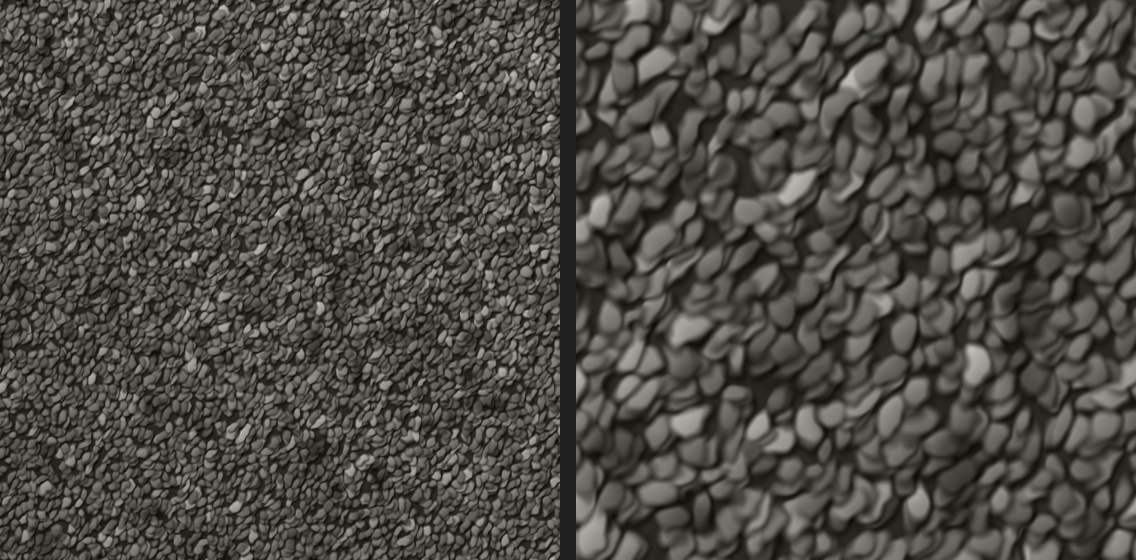
Left, the full canvas; right, a detail of the centre.
Reproduce this texture procedurally as a WebGL 2 fragment shader.

```glsl
#version 300 es
precision highp float;
// Coarse grey gravel: soft overlapping slanted grains with cast shadows, lit from the upper left.
uniform vec2 u_resolution;
out vec4 fragColor;

vec3 hash3(vec2 p) {
    vec3 q = fract(p.xyx * vec3(0.1031, 0.1030, 0.0973));
    q += dot(q, q.yxz + 33.33);
    return fract((q.xxy + q.yzz) * q.zyx);
}

// Smooth value noise, two channels
vec2 noise2(vec2 p) {
    vec2 cell = floor(p), f = fract(p);
    f = f * f * (3.0 - 2.0 * f);
    vec2 low = mix(hash3(cell).xy, hash3(cell + vec2(1, 0)).xy, f.x);
    vec2 high = mix(hash3(cell + vec2(0, 1)).xy, hash3(cell + vec2(1, 1)).xy, f.x);
    return mix(low, high, f.y);
}

// Length of an offset after squeezing it along an axis
float ovalDistance(vec2 offset, vec2 axis) {
    return length(offset - 0.3 * axis * dot(offset, axis));
}

// Grains piled from the lower right to the upper left, each shading those below it
float grains(vec2 p) {
    vec2 base = floor(p);
    float value = 0.15;
    for (int y = -2; y <= 2; y++) {
        for (int x = 2; x >= -2; x--) {
            vec2 cell = base + vec2(x, y);
            vec3 place = hash3(cell + 40.0);
            vec3 look = hash3(cell + 310.0);
            vec2 offset = p - cell - 0.5 - 0.9 * (place.xy - 0.5);
            vec2 axis = normalize(look.xy - 0.499);
            float pale = pow(look.z, 10.0);
            float radius = 0.34 + 0.23 * place.z + 0.14 * pale;

            float shadow = ovalDistance(offset - vec2(0.17, -0.13), axis);
            value *= 1.0 - 0.55 * (1.0 - smoothstep(radius - 0.15, radius + 0.25, shadow));

            float tone = 0.36 + 0.16 * look.z + 0.11 * pale;
            tone += 0.13 * dot(offset, vec2(-0.8, 0.6));
            float cover = 1.0 - smoothstep(radius - 0.2, radius + 0.15, ovalDistance(offset, axis));
            value = mix(value, tone, cover);
        }
    }
    return value;
}

void main() {
    vec2 uv = gl_FragCoord.xy / u_resolution.y;

    // Bend the layout slightly so grains vary in outline and direction
    vec2 warp = noise2(uv * 38.0) - 0.5;
    vec2 fineWarp = noise2(uv * 120.0 + 9.0) - 0.5;
    vec2 bent = uv + 0.008 * warp + 0.004 * fineWarp;
    vec2 slanted = vec2(bent.x - 0.3 * bent.y, bent.y) * vec2(80.0, 63.0);
    float value = grains(slanted);

    // Small pits, uneven patches and fine grit
    float pit = smoothstep(0.68, 0.95, noise2(uv * 25.0 + 63.0).y);
    value *= 1.0 - 0.35 * pit;
    value *= 0.95 + 0.14 * noise2(uv * 11.0 + 5.0).x;
    value += 0.03 * (noise2(uv * 170.0).y - 0.5);

    // Light falls off from the upper right
    value *= 0.92 + 0.05 * uv.x + 0.14 * uv.y;

    fragColor = vec4(clamp(value + vec3(0.006, 0.004, -0.021), 0.0, 1.0), 1.0);
}
```
